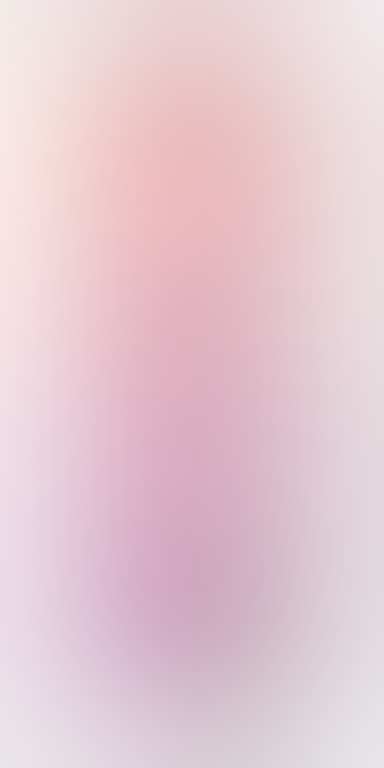
Write a Shadertoy shader that draws this background.

```glsl
// Soft blurred backdrop: a peach-to-mauve column glowing between pale edges.

const int STOPS = 6;

// Smooth Catmull-Rom gradient through evenly spaced colours, bottom to top.
vec3 ramp(vec3 stops[STOPS], float height) {
    float position = clamp(height, 0.0, 1.0) * float(STOPS - 1);
    int i = min(int(position), STOPS - 2);
    float t = position - float(i);
    vec3 a = stops[max(i - 1, 0)];
    vec3 b = stops[i];
    vec3 c = stops[i + 1];
    vec3 d = stops[min(i + 2, STOPS - 1)];
    return b + 0.5 * t * (c - a + t * (2.0 * a - 5.0 * b + 4.0 * c - d
         + t * (3.0 * (b - c) + d - a)));
}

// Smooth hump that rises from start to peak and falls again to end.
float hump(float x, float start, float peak, float end) {
    return smoothstep(start, peak, x) * (1.0 - smoothstep(peak, end, x));
}

// Round falloff with separate horizontal and vertical radii.
float glow(vec2 p, vec2 center, vec2 radius) {
    vec2 q = (p - center) / radius;
    return exp(-dot(q, q));
}

// Pale colours along the left and right borders.
vec3 edgeColor(vec2 uv) {
    vec3 left[STOPS] = vec3[STOPS](
        vec3(0.92, 0.90, 0.92), vec3(0.925, 0.865, 0.91),
        vec3(0.94, 0.87, 0.91), vec3(0.97, 0.89, 0.90),
        vec3(0.98, 0.91, 0.90), vec3(0.95, 0.92, 0.91));
    vec3 right[STOPS] = vec3[STOPS](
        vec3(0.91, 0.90, 0.915), vec3(0.885, 0.86, 0.88),
        vec3(0.89, 0.85, 0.87), vec3(0.915, 0.87, 0.88),
        vec3(0.93, 0.88, 0.885), vec3(0.945, 0.92, 0.925));
    return mix(ramp(left, uv.y), ramp(right, uv.y), uv.x);
}

// Saturated column, brighter on its left flank and dusky on its right.
vec3 coreColor(vec2 uv) {
    vec3 bright[STOPS] = vec3[STOPS](
        vec3(0.875, 0.82, 0.865), vec3(0.835, 0.68, 0.785),
        vec3(0.87, 0.69, 0.775), vec3(0.90, 0.715, 0.76),
        vec3(0.925, 0.745, 0.745), vec3(0.925, 0.83, 0.84));
    vec3 dusky[STOPS] = vec3[STOPS](
        vec3(0.82, 0.785, 0.805), vec3(0.78, 0.655, 0.715),
        vec3(0.825, 0.66, 0.735), vec3(0.86, 0.685, 0.73),
        vec3(0.89, 0.71, 0.725), vec3(0.91, 0.805, 0.82));
    float shade = smoothstep(0.2, 0.85, uv.x);
    return mix(ramp(bright, uv.y), ramp(dusky, uv.y), shade);
}

void mainImage(out vec4 fragColor, in vec2 fragCoord) {
    vec2 uv = fragCoord / iResolution.xy;

    // Column over the pale borders
    float column = hump(uv.x, -0.05, 0.47, 1.05);
    vec3 color = mix(edgeColor(uv), coreColor(uv), column);

    // Rosy heart in the upper part
    vec3 rose = vec3(0.022, 0.010, 0.012);
    color += rose * glow(uv, vec2(0.46, 0.72), vec2(0.18, 0.10));

    fragColor = vec4(color, 1.0);
}
```
